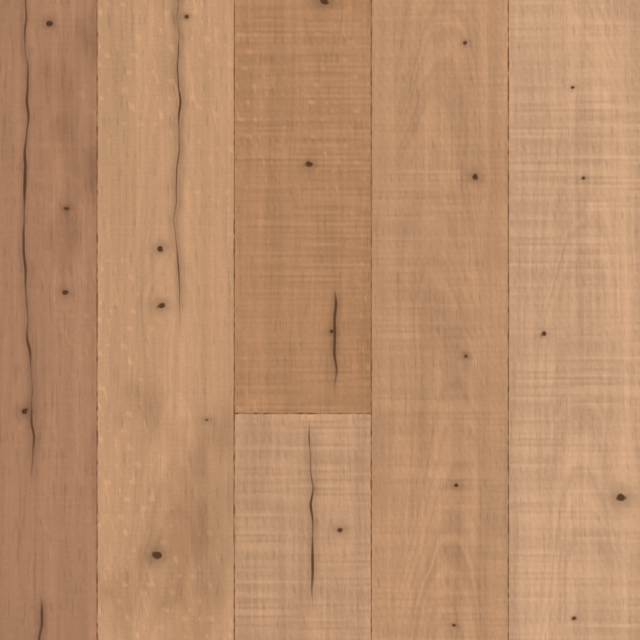
Write a Shadertoy shader that draws this texture.

```glsl
// Wide oak floor planks with grain, saw marks, knots and drying cracks.

const float BOARD_WIDTH = 0.2142;   // canvas units
const float BOARD_SHIFT = 0.0624;   // part of the first board cut off at the left
const float JOINT_COLUMN = 2.0;     // the only column with an end joint
const float JOINT_Y = 0.354;
const float SEAM_HALF = 0.0009;
const int KNOTS = 5;                // knots tried on each board
const int CRACKS = 5;
const vec3 KNOT_COLOR = vec3(0.30, 0.19, 0.13);
const vec3 CRACK_COLOR = vec3(0.31, 0.20, 0.14);
const vec3 SEAM_COLOR = vec3(0.43, 0.29, 0.19);
const vec3 SMOKE_TINT = vec3(0.80, 0.77, 0.75);

// Base tone of each board; the last one lies below the end joint.
const vec3 TONES[6] = vec3[6](
    vec3(0.665, 0.490, 0.375), vec3(0.755, 0.582, 0.440),
    vec3(0.700, 0.520, 0.375), vec3(0.738, 0.564, 0.425),
    vec3(0.792, 0.626, 0.490), vec3(0.758, 0.590, 0.455));

// Strength of arched figure, saw marks and pale flecks on each board.
const vec3 TRAITS[6] = vec3[6](
    vec3(0.2, 0.2, 0.4), vec3(0.6, 0.2, 0.8), vec3(0.2, 1.0, 1.0),
    vec3(1.0, 0.6, 0.3), vec3(0.8, 0.9, 0.1), vec3(0.3, 0.9, 0.3));

// Crack: x, lower end, upper end, half width.
const vec4 CRACK_SHAPES[CRACKS] = vec4[CRACKS](
    vec4(0.046, 0.22, 1.20, 0.0021), vec4(0.062, -0.20, 0.08, 0.0026),
    vec4(0.275, 0.46, 1.20, 0.0014), vec4(0.484, 0.02, 0.35, 0.0019),
    vec4(0.526, 0.36, 0.56, 0.0022));

float hash(vec2 p) {
    return fract(sin(dot(p, vec2(127.1, 311.7))) * 43758.5453);
}

float noise(vec2 p) {
    vec2 i = floor(p), f = fract(p);
    f = f * f * (3.0 - 2.0 * f);
    return mix(mix(hash(i), hash(i + vec2(1, 0)), f.x),
               mix(hash(i + vec2(0, 1)), hash(i + vec2(1, 1)), f.x), f.y);
}

float fbm(vec2 p) {
    float sum = 0.0, amp = 0.5;
    for (int i = 0; i < 4; i++) {
        sum += amp * noise(p);
        p = p * 2.03 + 17.3;
        amp *= 0.5;
    }
    return sum;
}

void mainImage(out vec4 fragColor, in vec2 fragCoord) {
    vec2 p = fragCoord / iResolution.y;
    float px = 1.0 / iResolution.y;

    // Board layout
    float s = (p.x + BOARD_SHIFT) / BOARD_WIDTH;
    float column = floor(s);
    float u = fract(s) - 0.5;
    bool jointed = column == JOINT_COLUMN;
    int board = (jointed && p.y < JOINT_Y) ? 5 : int(clamp(column, 0.0, 4.0));
    float id = float(board);
    vec3 traits = TRAITS[board];
    vec2 seed = vec2(id * 13.7, id * 7.9);

    // Knots: dark core, soft halo, and grain pushed aside
    float core = 0.0, halo = 0.0;
    vec2 g = p;
    for (int k = 0; k < KNOTS; k++) {
        vec2 key = vec2(id + 3.0, float(k) + 11.0);
        vec2 spot = vec2((column + 0.15 + 0.7 * hash(key)) * BOARD_WIDTH - BOARD_SHIFT,
                         (float(k) + hash(key + 5.3)) / float(KNOTS));
        float size = mix(0.0015, 0.0058, pow(hash(key + 9.1), 2.0));
        vec2 d = p - spot;
        float r = length(d * vec2(0.85, 1.1)) + 0.004 * (noise(p * 160.0) - 0.5);
        core = max(core, 1.0 - smoothstep(size - px, size + px + 0.001, r));
        halo += exp(-r * r / (size * size * 12.0));
        g.x -= d.x * 0.65 * exp(-dot(d * d, vec2(1.0, 0.35)) / (size * size * 40.0));
    }

    // Straight grain and short dark pores
    vec2 w = g + seed;
    w.x += 0.012 * (fbm(vec2(w.x * 9.0, w.y * 3.0)) - 0.5);
    float fibre = noise(vec2(w.x * 240.0, w.y * 9.0)) - 0.5;
    float bands = fbm(vec2(w.x * 48.0, w.y * 1.8)) - 0.47;
    float pores = smoothstep(0.68, 0.95, noise(vec2(w.x * 330.0, w.y * 38.0)));

    // Arched figure along the middle of the board
    float bend = u + 0.3 * (noise(vec2(w.y * 3.0, id)) - 0.5);
    float arch = g.y + 2.4 * bend * bend + 0.16 * fbm(w * vec2(14.0, 7.0));
    float figure = noise(vec2(arch * 46.0, id)) - 0.5;
    figure *= 1.0 - smoothstep(0.15, 0.45, abs(u));

    // Saw marks, pale flecks and fine roughness
    float saw = noise(vec2(w.x * 11.0, w.y * 220.0)) - 0.5;
    saw *= 0.4 + 1.2 * noise(w * vec2(9.0, 16.0));
    float fleck = smoothstep(0.70, 0.92, noise(vec2(w.x * 150.0 + w.y * 30.0, w.y * 75.0)));
    fleck *= smoothstep(0.35, 0.65, noise(w * vec2(14.0, 5.0)));
    float rough = noise(w * 270.0) - 0.5;

    float shade = 1.0 + 0.055 * fibre + 0.16 * bands - 0.055 * pores + 0.012
                + 0.085 * traits.x * figure + 0.08 * traits.y * saw
                + 0.09 * traits.z * fleck + 0.035 * rough;
    vec3 color = TONES[board] * shade;

    // Smoky stains, strongest on the leftmost boards
    float smoke = smoothstep(0.50, 0.75, fbm(w * vec2(9.0, 4.5)));
    color *= mix(vec3(1.0), SMOKE_TINT, smoke * (board < 2 ? 0.65 : 0.22));

    color *= 1.0 - 0.16 * min(halo, 1.0);
    color = mix(color, KNOT_COLOR, 0.85 * core);

    // Cracks wander along the grain and taper at both ends
    for (int k = 0; k < CRACKS; k++) {
        vec4 c = CRACK_SHAPES[k];
        float path = c.x + 0.020 * (noise(vec2(p.y * 6.0, c.x * 90.0)) - 0.5)
                   + 0.006 * (noise(vec2(p.y * 38.0, c.x * 50.0)) - 0.5);
        float d = abs(p.x - path);
        float taper = smoothstep(c.y, c.y + 0.10, p.y) * (1.0 - smoothstep(c.z - 0.04, c.z, p.y));
        float broken = noise(vec2(p.y * 24.0, c.x * 70.0));
        float halfWidth = c.w * taper * (0.15 + broken);
        float line = 1.0 - smoothstep(halfWidth - px, halfWidth + px, d);
        color *= 1.0 - 0.13 * taper * exp(-d * d / 0.00008);
        color = mix(color, CRACK_COLOR, line * taper * (0.35 + 0.55 * broken));
    }

    // Ragged seams with a worn, lighter edge
    float edge = (0.5 - abs(u)) * BOARD_WIDTH;
    if (jointed) edge = min(edge, abs(p.y - JOINT_Y));
    float chip = noise(p * 130.0);
    float seam = 1.0 - smoothstep(SEAM_HALF - px, SEAM_HALF + px, edge - 0.0012 * (chip - 0.5));
    color *= 1.0 + 0.10 * (chip - 0.4) * exp(-edge / 0.004);
    color = mix(color, SEAM_COLOR, seam * (0.4 + 0.5 * chip));

    fragColor = vec4(clamp(color, 0.0, 1.0), 1.0);
}
```
